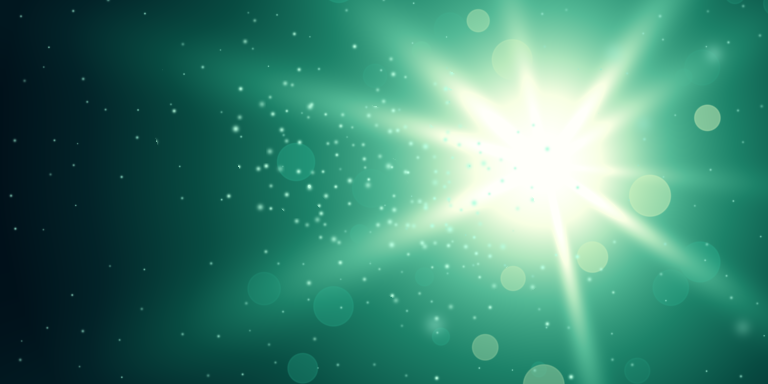
A Shadertoy shader for this background:

```glsl
// A sunburst in teal haze: a light level falls off around the sun, beams are
// added by angle, and the level is turned to colour by a ramp. Jittered grids
// scatter translucent bokeh discs, a cloud of sparkles and faint stars.

#define SUN vec2(1.42, 0.57)
#define SPARK_CENTRE vec2(1.02, 0.52)
#define FALLOFF 3.5
#define CORE_SIZE 0.28
#define CORE_LEVEL 2.3
#define BOKEH_CELL 0.15
#define BOKEH_AMOUNT 0.55
#define SPARK_CELL 0.036
#define STAR_CELL 0.085
#define HALO_CELL 0.25

const float PI = 3.14159;

const vec3 RAMP[8] = vec3[8](
    vec3(0.00, 0.05, 0.09), vec3(0.01, 0.14, 0.16),
    vec3(0.03, 0.30, 0.26), vec3(0.11, 0.51, 0.41),
    vec3(0.33, 0.73, 0.59), vec3(0.68, 0.90, 0.74),
    vec3(0.97, 1.00, 0.89), vec3(1.00, 1.00, 0.98));

// Beams: angle, angular width, strength, reach
const vec4 BEAMS[9] = vec4[9](
    vec4( 0.94, 0.11, 1.6, 0.60), vec4( 1.78, 0.10, 0.9, 0.50),
    vec4( 2.43, 0.13, 2.4, 0.35), vec4( 2.86, 0.10, 1.3, 1.00),
    vec4(-2.70, 0.13, 1.1, 1.60), vec4(-1.36, 0.07, 2.0, 0.55),
    vec4(-0.60, 0.09, 2.2, 0.46), vec4( 0.56, 0.12, 0.7, 0.80),
    vec4(-0.09, 0.08, 0.5, 0.80));

vec3 hash3(vec2 p) {
    vec3 q = fract(p.xyx * vec3(0.1031, 0.1030, 0.0973));
    q += dot(q, q.yxz + 33.33);
    return fract((q.xxy + q.yzz) * q.zyx);
}

// Light level: 0 is the darkest ramp colour, 7 the white core
float lightLevel(vec2 p) {
    vec2 v = p - SUN;
    float angle = atan(v.y, v.x), reach = length(v);
    vec2 squash = vec2(v.x > 0.0 ? 1.25 : 1.0, v.y < 0.0 ? 1.15 : 1.0);
    float d = length(v * squash);
    float level = max(5.15 - FALLOFF * d, 0.15);
    level += CORE_LEVEL * exp(-d * d / (CORE_SIZE * CORE_SIZE));
    for (int i = 0; i < 9; i++) {
        vec4 beam = BEAMS[i];
        float turn = mod(angle - beam.x + PI, 2.0 * PI) - PI;
        turn /= beam.y;
        level += beam.z * exp(-turn * turn - reach / beam.w);
    }
    return level;
}

vec3 rampColour(float level) {
    vec3 col = RAMP[0];
    for (int i = 1; i < 8; i++)
        col = mix(col, RAMP[i], clamp(level - float(i - 1), 0.0, 1.0));
    return col;
}

// Translucent discs with a thin brighter rim, creamier near the sun
vec3 addBokeh(vec3 col, vec2 p, float aa) {
    vec2 cell = floor(p / BOKEH_CELL);
    for (int k = 0; k < 9; k++) {
        vec2 id = cell + vec2(k % 3 - 1, k / 3 - 1);
        vec3 place = hash3(id + 17.0), look = hash3(id + 71.0);
        vec2 centre = (id + place.xy) * BOKEH_CELL;
        float present = step(place.z, BOKEH_AMOUNT * smoothstep(0.5, 0.85, centre.x));
        float radius = mix(0.020, 0.055, look.x);
        float edge = length(p - centre) - radius;
        float disc = smoothstep(aa, -aa, edge);
        float rim = disc * smoothstep(-0.006, 0.0, edge);
        float warm = step(0.6, look.y) * smoothstep(0.95, 1.3, centre.x);
        vec3 tint = mix(vec3(0.17, 0.74, 0.60), vec3(0.84, 0.96, 0.74), warm);
        float alpha = mix(0.10, 0.32, look.z) + 0.18 * warm;
        col = mix(col, max(col, tint), present * (alpha * disc + 0.08 * rim));
    }
    return col;
}

// Round dots on a jittered grid; density is the chance of a dot per cell
float dots(vec2 p, float size, float density, float radius, float seed) {
    vec2 id = floor(p / size);
    vec3 place = hash3(id + seed), look = hash3(id + seed + 43.0);
    vec2 centre = (id + mix(vec2(0.2), vec2(0.8), place.xy)) * size;
    float d = length(p - centre) / (radius * mix(0.6, 1.2, look.x));
    float glow = exp(-d * d) * smoothstep(size * 0.5, 0.0, length(p - centre));
    return glow * step(place.z, density) * mix(0.45, 1.0, look.y);
}

void mainImage(out vec4 fragColor, in vec2 fragCoord) {
    vec2 p = fragCoord / iResolution.y;
    float aa = 1.0 / iResolution.y;

    vec3 col = rampColour(lightLevel(p));
    col = addBokeh(col, p, aa);

    // Sparkle cloud, slanting down towards the right
    vec2 v = p - SPARK_CENTRE;
    v.y += 0.35 * v.x;
    float cloud = exp(-dot(v * v, vec2(9.0, 22.0)));
    float sparks = dots(p, SPARK_CELL, 0.75 * cloud, 0.0058, 5.0)
                 + dots(p + 0.013, SPARK_CELL * 1.4, 0.6 * cloud, 0.0075, 29.0);

    // Faint stars everywhere and a few soft halos
    float stars = dots(p, STAR_CELL, 0.55, 0.0034, 83.0);
    float halos = dots(p, HALO_CELL, 0.30 * smoothstep(0.6, 0.9, p.x), 0.028, 61.0);

    col = mix(col, vec3(0.72, 1.00, 0.88), clamp(sparks, 0.0, 1.0));
    col = mix(col, vec3(0.60, 0.92, 0.82), clamp(0.75 * stars + 0.4 * halos, 0.0, 1.0)
              * (1.0 - smoothstep(0.75, 0.95, col.r)));
    fragColor = vec4(clamp(col, 0.0, 1.0), 1.0);
}
```
